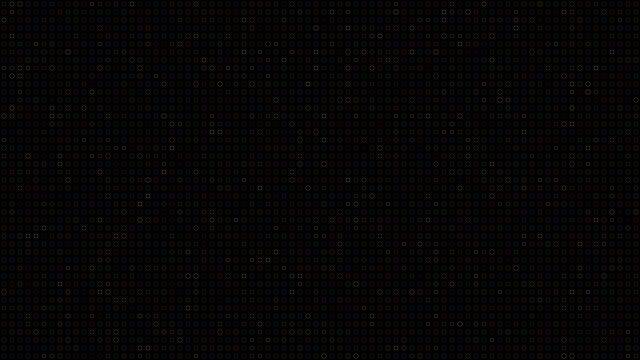
Give the GLSL for this pattern, as a WebGL 2 fragment shader.

```glsl
#version 300 es
precision highp float;
// Dim grid of small coloured rings on black, each with its own hue, size and glow.

#define ROWS 45.0          // rings down; a 16:9 canvas holds 80 across
#define RING_RADIUS 0.26   // in cells
#define RADIUS_VARIATION 0.04
#define LINE_WIDTH 0.10    // in cells
#define MIN_GLOW 0.55      // brightness of the faintest ring

uniform vec2 u_resolution;
out vec4 fragColor;

const vec3 BACKGROUND = vec3(0.0);
const vec3 ORANGE  = vec3(0.20, 0.10, 0.04);
const vec3 GREEN   = vec3(0.10, 0.16, 0.05);
const vec3 MAGENTA = vec3(0.17, 0.04, 0.12);
const vec3 BLUE    = vec3(0.04, 0.11, 0.20);
const vec3 YELLOW  = vec3(0.25, 0.21, 0.05);

// Three independent random values per cell
vec3 hash32(vec2 p) {
    vec3 q = fract(p.xyx * vec3(0.1031, 0.1030, 0.0973));
    q += dot(q, q.yxz + 33.33);
    return fract((q.xxy + q.yzz) * q.zyx);
}

vec3 ringColour(float pick) {
    if (pick < 0.26) return ORANGE;
    if (pick < 0.47) return GREEN;
    if (pick < 0.66) return MAGENTA;
    if (pick < 0.83) return BLUE;
    return YELLOW;
}

// Share of a pixel-wide window covered by a line at signed distance d
float lineCoverage(float d, float width, float pixel) {
    float upper = min(d + 0.5 * pixel, 0.5 * width);
    float lower = max(d - 0.5 * pixel, -0.5 * width);
    return clamp((upper - lower) / pixel, 0.0, 1.0);
}

void main() {
    // Square cells, sized by the canvas height
    float pixel = ROWS / u_resolution.y;
    vec2 grid = gl_FragCoord.xy * pixel;
    vec2 local = fract(grid) - 0.5;
    vec3 rnd = hash32(floor(grid) + 7.0);

    // Ring outline
    float radius = RING_RADIUS + RADIUS_VARIATION * (rnd.y - 0.5);
    float ring = lineCoverage(length(local) - radius, LINE_WIDTH, pixel);

    // Hue and glow per ring
    vec3 ink = ringColour(rnd.x) * mix(MIN_GLOW, 1.0, rnd.z);
    fragColor = vec4(mix(BACKGROUND, ink, ring), 1.0);
}
```
